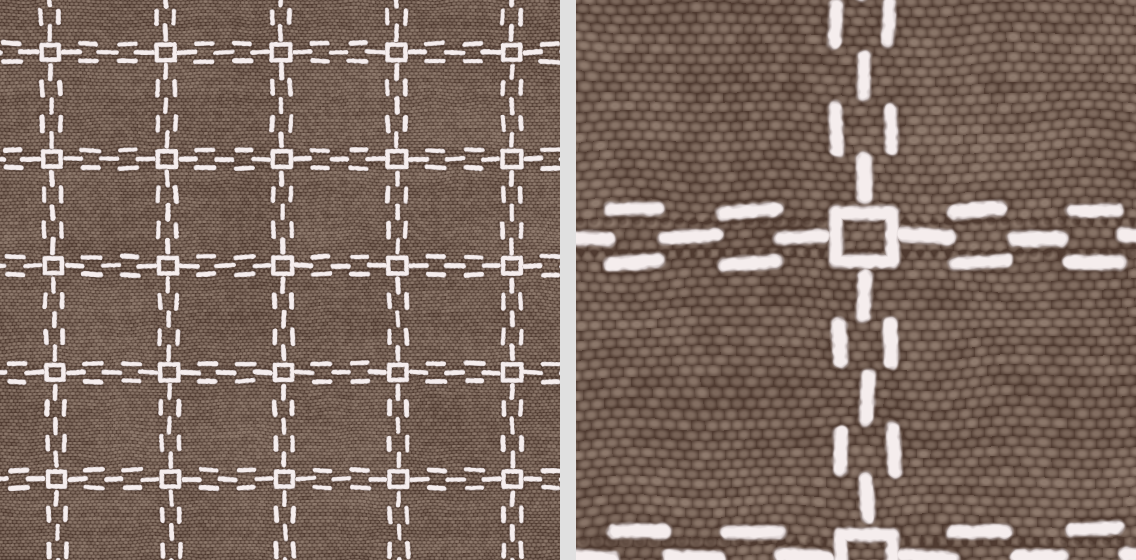
Left, the full canvas; right, a detail of the centre.
Give the GLSL for this pattern, as a three.js fragment shader.

```glsl
varying vec2 vUv;

// Grid of stitched lines
const vec2 ORIGIN = vec2(0.0885, 0.1445);
const vec2 SPACING = vec2(0.2063, 0.1905);
const float LEAN = 0.016;

// Stitches
const float LANE_OFFSET = 0.0158;
const float THREAD_RADIUS = 0.0047;
const float LENGTH_ACROSS = 0.0192;
const float LENGTH_UP = 0.0162;
const float NUDGE = 0.003;
const float JITTER = 0.0022;
const vec2 SQUARE_HALF = vec2(0.0160, 0.0137);
const float EDGE = 0.0012;

// Cloth
const vec2 WEAVE_COUNT = vec2(120.0, 170.0);
const float WEAVE_WOBBLE = 0.006;
const float HOLE_PITCH = 0.0085;

const vec3 CLOTH_DARK = vec3(0.33, 0.25, 0.21);
const vec3 CLOTH_LIGHT = vec3(0.54, 0.46, 0.41);
const vec3 THREAD_EDGE = vec3(0.65, 0.60, 0.59);
const vec3 THREAD_SHADE = vec3(0.82, 0.78, 0.78);
const vec3 THREAD_LIGHT = vec3(0.96, 0.93, 0.93);

float hash(vec2 p) {
  return fract(sin(dot(p, vec2(127.1, 311.7))) * 43758.5453);
}

float noise(vec2 p) {
  vec2 i = floor(p);
  vec2 f = fract(p);
  f = f * f * (3.0 - 2.0 * f);
  return mix(mix(hash(i), hash(i + vec2(1.0, 0.0)), f.x),
             mix(hash(i + vec2(0.0, 1.0)), hash(i + 1.0), f.x), f.y);
}

float capsule(vec2 p, float halfLength, float radius) {
  p.x -= clamp(p.x, radius - halfLength, halfLength - radius);
  return length(p) - radius;
}

float boxOutline(vec2 p, vec2 halfSize, float radius) {
  vec2 q = abs(p) - halfSize;
  float d = length(max(q, 0.0)) + min(max(q.x, q.y), 0.0);
  return abs(d) - radius;
}

// Three lanes of running stitch; x runs along the line, y across it
float stitchLine(vec2 p, float period, float halfLength, float seed) {
  float pitch = period / 3.0;
  float d = 1.0;
  for (int i = -1; i <= 1; i++) {
    float lane = float(i);
    bool central = i == 0;
    float s = p.x / pitch - (central ? 0.5 : 0.0);
    float k = floor(s + 0.5);
    float slot = floor(mod(k + 0.5, 3.0));
    // Outer lanes leave room for the crossing square
    if (!central && slot < 0.5) continue;

    vec2 id = vec2(k, seed + lane * 7.3);
    vec2 q = vec2((s - k) * pitch, p.y - lane * LANE_OFFSET);
    if (central) q.x -= (1.0 - slot) * NUDGE;
    q += (vec2(hash(id), hash(id + 3.7)) - 0.5) * JITTER;
    q.y += q.x * (hash(id + 9.1) - 0.5) * 0.16;
    float len = halfLength * (0.92 + 0.16 * hash(id + 5.3));
    float radius = THREAD_RADIUS * (0.9 + 0.2 * hash(id + 1.9));
    d = min(d, capsule(q, len, radius));
  }
  return d;
}

// Brightness of the plain weave, from 0 in the gaps to 1 on the yarn
float weave(vec2 p) {
  vec2 w = p + (vec2(noise(p * 22.0), noise(p * 22.0 + 40.0)) - 0.5) * WEAVE_WOBBLE;
  w *= WEAVE_COUNT;
  float row = floor(w.y);
  w.x += 0.5 * mod(row, 2.0);
  float bump = 1.0 - smoothstep(0.1, 0.75, length(fract(w) - 0.5));
  float yarn = hash(floor(w)) - 0.5 + 0.5 * (hash(vec2(row, 2.0)) - 0.5);
  return bump + 0.35 * yarn + 0.2 * (noise(p * 9.0) - 0.5) - 0.03;
}

void main() {
  vec2 p = vUv;
  p.x -= LEAN * (1.0 - p.x) * (1.0 - p.y);
  vec2 along = p - ORIGIN;
  vec2 line = floor(along / SPACING + 0.5);
  vec2 local = along - line * SPACING;

  // Stitched lines and crossing squares
  float rows = stitchLine(vec2(along.x, local.y), SPACING.x, LENGTH_ACROSS, line.y);
  float columns = stitchLine(vec2(along.y, local.x), SPACING.y, LENGTH_UP, line.x + 31.0);
  vec2 size = SQUARE_HALF * (0.95 + 0.1 * hash(line + 4.0));
  float square = boxOutline(local, size, THREAD_RADIUS);
  float d = min(min(rows, columns), square);
  d += (noise(vUv * 260.0) - 0.5) * 0.0012;

  // Cloth with needle holes along the rows and shadow beside the thread
  float tone = weave(vUv);
  vec2 hole = vec2((fract(along.x / HOLE_PITCH) - 0.5) * HOLE_PITCH,
                   abs(local.y) - LANE_OFFSET * 0.6);
  tone -= 0.5 * (1.0 - smoothstep(0.0012, 0.0035, length(hole)));
  tone -= 0.3 * (1.0 - smoothstep(0.0, 0.005, d));
  vec3 color = mix(CLOTH_DARK, CLOTH_LIGHT, clamp(tone, -0.1, 1.1));

  // Rounded, fibrous thread
  float depth = -d / THREAD_RADIUS + 0.3 * (noise(vUv * 330.0 + 17.0) - 0.5);
  vec3 thread = mix(THREAD_EDGE, THREAD_SHADE, smoothstep(0.0, 0.25, depth));
  thread = mix(thread, THREAD_LIGHT, smoothstep(0.15, 0.5, depth));
  color = mix(color, thread, 1.0 - smoothstep(-EDGE, EDGE, d));

  gl_FragColor = vec4(color, 1.0);
}
```
